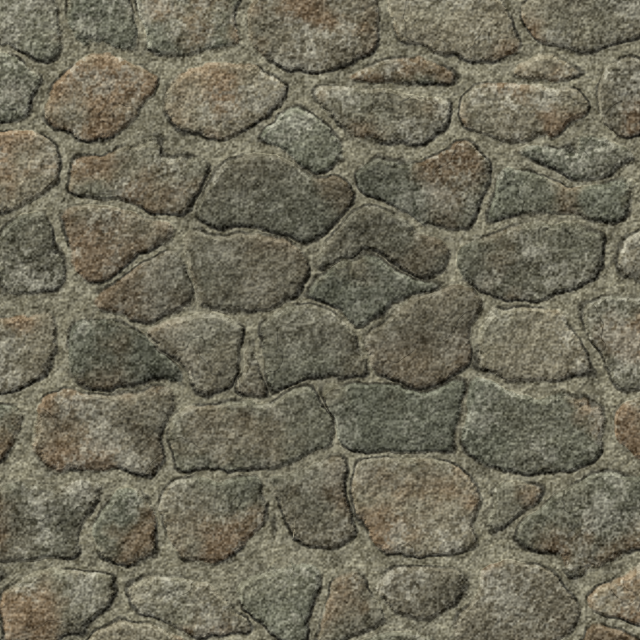
Write a Shadertoy shader that draws this texture.

```glsl
// Rubble stone wall: a weighted cellular pattern, squashed so that stones lie
// flat in staggered courses, is set in sandy mortar. A height field is shaded
// along one light direction and tinted with hues, worn patches and grain.

const float ROWS = 7.6;                 // stone courses per canvas height
const vec2 CELL = vec2(1.75, 1.0);      // lattice cell, in course heights
const vec2 SQUASH = vec2(0.62, 1.0);    // metric that makes stones lie flat
const vec2 LIGHT = vec2(-0.5, 0.86);    // towards the light
const vec3 SLATE = vec3(0.365, 0.37, 0.315);
const vec3 EARTH = vec3(0.425, 0.405, 0.34);
const vec3 RUST = vec3(0.43, 0.35, 0.265);
const vec3 WORN = vec3(0.61, 0.60, 0.54);
const vec3 MORTAR = vec3(0.49, 0.475, 0.40);

float hash(vec2 p) {
    vec3 q = fract(p.xyx * 0.1031);
    q += dot(q, q.yzx + 33.33);
    return fract((q.x + q.y) * q.z);
}

float noise(vec2 p) {
    vec2 i = floor(p), f = fract(p);
    f = f * f * (3.0 - 2.0 * f);
    float low = mix(hash(i), hash(i + vec2(1, 0)), f.x);
    float high = mix(hash(i + vec2(0, 1)), hash(i + vec2(1, 1)), f.x);
    return mix(low, high, f.y);
}

float fbm(vec2 p) {
    float sum = 0.0, amp = 0.5;
    for (int i = 0; i < 5; i++) {
        sum += amp * noise(p);
        p = mat2(1.6, 1.2, -1.2, 1.6) * p + 7.3;
        amp *= 0.5;
    }
    return sum;
}

// Tightly fitted, darker stones gather around the middle of the wall.
float coreMask(vec2 p) {
    vec2 c = (p / ROWS - vec2(0.48, 0.47)) * vec2(1.0, 1.15);
    return 1.0 - smoothstep(0.22, 0.40, length(c));
}

// Position and weight of one site; some cells are split into two stones.
vec3 stoneSite(vec2 cell, float side) {
    vec2 jitter = vec2(hash(cell), hash(cell + 57.0)) - 0.5;
    vec2 pos = cell + vec2(0.5 + 0.5 * mod(cell.y, 2.0), 0.5) + jitter * vec2(0.45, 0.36);
    pos *= CELL;
    if (hash(cell + 19.0) < 0.6) return vec3(pos, side < 0.0 ? 0.07 : -99.0);
    vec2 halfGap = hash(cell + 83.0) < 0.5 ? vec2(0.08, 0.26) : vec2(0.46, 0.06);
    float weight = 0.2 * hash(cell + 31.0 + 5.0 * side) - 0.12;
    return vec3(pos + side * halfGap, weight);
}

void siteKey(int k, vec2 base, out vec2 cell, out float side) {
    cell = base + vec2(k % 3 - 1, (k / 3) % 5 - 2);
    side = float(k / 15) * 2.0 - 1.0;
}

float sitePower(vec2 p, vec3 site) {
    vec2 v = (p - site.xy) * SQUASH;
    return dot(v, v) - site.z;
}

// Rounded distance to the stone border (x) and the stone's random id (y).
vec2 stones(vec2 p, float roundness) {
    vec2 base = floor(p / CELL), cell;
    vec3 own = vec3(0.0);
    float side, nearest = 1e9, id = 0.0;
    for (int k = 0; k < 30; k++) {
        siteKey(k, base, cell, side);
        vec3 s = stoneSite(cell, side);
        float power = sitePower(p, s);
        if (power < nearest) {
            nearest = power;
            own = s;
            id = hash(cell + 11.0 + 3.0 * side);
        }
    }
    float sum = 1e-6;
    for (int k = 0; k < 30; k++) {
        siteKey(k, base, cell, side);
        vec3 s = stoneSite(cell, side);
        float gradient = 2.0 * length((s.xy - own.xy) * SQUASH * SQUASH);
        if (gradient < 0.001) continue;
        sum += exp(-(sitePower(p, s) - nearest) / gradient * roundness);
    }
    return vec2(-log(sum) / roundness, id);
}

// Signed distance into the stone, id and height of the wall at p.
vec3 wall(vec2 p) {
    float core = coreMask(p);
    vec2 bend = vec2(noise(p * 1.6), noise(p * 1.6 + 40.0)) - 0.5;
    vec2 chip = vec2(fbm(p * 5.0), fbm(p * 5.0 + 70.0)) - 0.5;
    vec2 s = stones(p + 0.34 * bend + 0.13 * chip, mix(11.0, 20.0, core));
    float d = s.x - mix(0.058, 0.034, core) - 0.06 * (noise(p * 2.7 + 9.0) - 0.5);
    float dome = 0.08 * (1.0 - exp(-max(d, 0.0) * 15.0));
    float rough = 0.17 * fbm(p * 2.6 + s.y * 40.0) * smoothstep(-0.03, 0.05, d);
    float sand = 0.03 * noise(p * 15.0) + 0.02 * noise(p * 34.0);
    return vec3(d, s.y, dome + rough + sand);
}

vec3 stoneColor(vec2 p, float id, float core) {
    vec2 q = p + id * 40.0;
    float hue = fract(id * 17.3), tone = fract(id * 41.7);
    float strata = noise(q * vec2(1.5, 8.0));
    vec3 col = mix(SLATE, EARTH, smoothstep(0.2, 0.9, hue * 0.8 + fbm(q * 1.7) * 0.5 - 0.25 * core));
    float rust = smoothstep(0.45, 0.68, fbm(q * 1.3 + 21.0) + 0.16 * smoothstep(0.65, 1.0, hue) - 0.04);
    col = mix(col, RUST, rust * 0.6 * (1.0 - 0.6 * core));
    col *= mix(0.89, 1.1, tone) * mix(1.04, 0.95, core) * (0.94 + 0.12 * strata);
    float worn = smoothstep(0.5, 0.66, 0.75 * fbm(q * 2.6 + 55.0) + 0.25 * noise(p * 26.0));
    col = mix(col, WORN, worn * mix(0.55, 0.3, core));
    float crack = 1.0 - smoothstep(0.0, 0.01, abs(fbm(q * 0.9 + 90.0) - 0.5));
    return col * (1.0 - 0.2 * crack * smoothstep(0.4, 0.7, noise(q * 1.2)));
}

void mainImage(out vec4 fragColor, in vec2 fragCoord) {
    vec2 uv = fragCoord / iResolution.y;
    vec2 p = uv * ROWS;
    float core = coreMask(p);
    vec3 here = wall(p);
    float reach = 0.018;
    float slope = (here.z - wall(p + LIGHT * reach).z) / reach;

    // Stone against mortar, with a broken dark crevice along the joint.
    vec3 mortar = MORTAR * (0.8 + 0.4 * fbm(p * 4.0 + 13.0));
    vec3 col = mix(mortar, stoneColor(p, here.y, core), smoothstep(-0.014, 0.014, here.x));
    float crevice = 1.0 - smoothstep(0.0, 0.034, abs(here.x + 0.008));
    col *= 1.0 - 0.5 * crevice * smoothstep(0.25, 0.65, noise(p * 3.3 + 5.0));

    // Relief light and mineral grain.
    col *= 1.0 + 0.27 * clamp(slope, -1.4, 1.2);
    float grain = 0.22 * (noise(uv * 310.0) - 0.5) + 0.13 * (noise(uv * 150.0 + 31.0) - 0.5);
    col += grain * mix(1.0, 0.85, core) * vec3(1.0, 1.0, 0.95);
    fragColor = vec4(clamp(col, 0.0, 1.0), 1.0);
}
```
